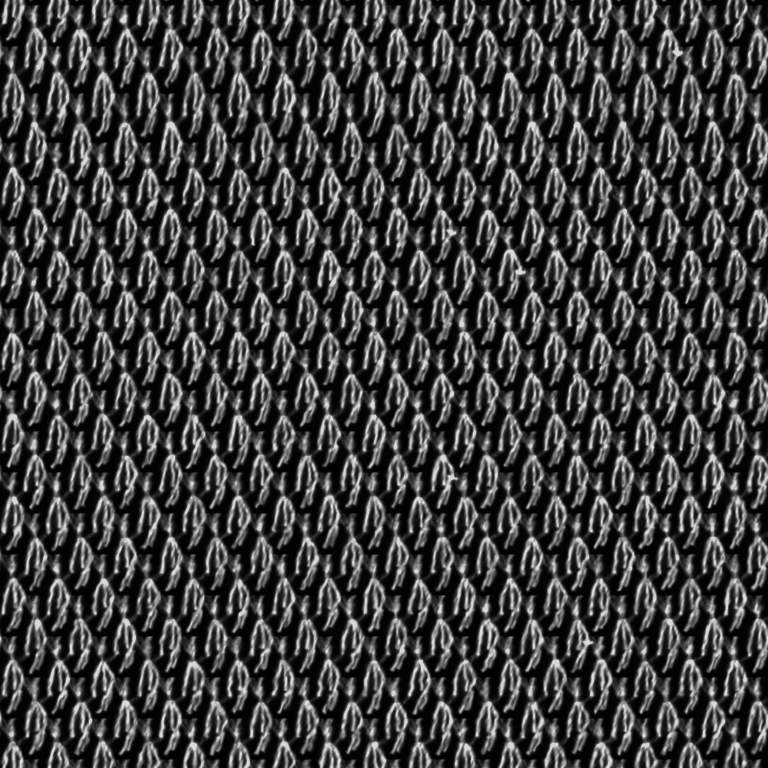
Reproduce this texture procedurally as a WebGL 1 fragment shader.

```glsl
precision highp float;
// Dark knitted mesh: staggered columns of grey looped stitches with beads and slanted tails.

uniform vec2 u_resolution;

const vec2  REPEATS     = vec2(17.0, 9.366);  // stitches across and down, per lattice
const vec2  ORIGIN      = vec2(0.3985, 0.598); // centre of one stitch on the canvas
const vec2  CELL        = vec2(68.0, 123.0);  // size of one repeat in thread units
const float CELL_FOOT   = 0.48;               // part of a repeat below the stitch centre
const float THREAD      = 3.3;                // soft half width of a strand
const float WOBBLE      = 3.4;                // irregular bending of strands
const float JITTER      = 1.6;                // placement change between stitches
const float FLECK_SHARE = 0.012;              // share of stitches with a stray bright fibre
const float TOP_STRETCH = 0.021;              // stitches lengthen near the upper edge
const vec3  GROUND      = vec3(0.006);
const vec3  YARN        = vec3(0.77, 0.775, 0.77);

float hash(vec2 p) {
  vec3 q = fract(p.xyx * 0.1031);
  q += dot(q, q.yzx + 33.33);
  return fract((q.x + q.y) * q.z);
}

float noise(vec2 p) {
  vec2 i = floor(p), f = fract(p);
  f = f * f * (3.0 - 2.0 * f);
  return mix(mix(hash(i), hash(i + vec2(1.0, 0.0)), f.x),
             mix(hash(i + vec2(0.0, 1.0)), hash(i + vec2(1.0, 1.0)), f.x), f.y);
}

// Soft strand from a to b, bowed sideways by bend.
float strand(vec2 p, vec2 a, vec2 b, float bend, float width) {
  vec2 ab = b - a;
  float t = clamp(dot(p - a, ab) / dot(ab, ab), 0.0, 1.0);
  vec2 side = normalize(vec2(-ab.y, ab.x));
  vec2 d = p - a - ab * t - side * bend * 4.0 * t * (1.0 - t);
  return exp(-dot(d, d) / (width * width));
}

// One stitch around its centre, y up.
float stitch(vec2 p, vec2 seed) {
  float vary = hash(seed + 3.7) - 0.5;
  float w = THREAD;

  // Loop: left limb, inner limb and pointed right limb
  float s = 0.95 * strand(p, vec2(-3.0, 22.0), vec2(-13.0, -25.0), -2.5 + 2.0 * vary, w);
  s += 0.85 * strand(p, vec2(2.0, 22.0), vec2(3.0, -17.0), 1.0 + 2.0 * vary, w * 0.9);
  s += 0.85 * strand(p, vec2(4.0, 22.0), vec2(15.0, -1.0), 1.5, w);
  s += 0.9 * strand(p, vec2(14.5, -5.0), vec2(5.0, -26.0), 1.0 + 2.0 * vary, w);

  // Tails slanting down to the left
  s += 0.8 * strand(p, vec2(3.0, -29.0), vec2(-6.0, -51.0), 1.0, w * 0.9);
  s += 0.65 * strand(p, vec2(12.0, -22.0), vec2(4.0, -46.0), 1.0, w * 0.9);

  // Bead, neck and link to the stitch above
  s += 0.95 * strand(p, vec2(-1.0, 46.0), vec2(-2.0, 40.0), 0.0, w * 1.5);
  s += 0.5 * strand(p, vec2(-2.0, 36.0), vec2(0.0, 26.0), 0.0, w * 1.1);
  s += 0.6 * strand(p, vec2(3.0, 64.0), vec2(-1.0, 54.0), 0.0, w * 1.1);

  // Faint fibres across to the neighbouring columns
  s += 0.24 * strand(p, vec2(16.0, -6.0), vec2(27.0, -22.0), 2.0 * vary, w);
  s += 0.2 * strand(p, vec2(-13.0, -27.0), vec2(-24.0, -36.0), 0.0, w);
  s += 0.2 * strand(p, vec2(-7.0, 50.0), vec2(-12.0, 62.0), 0.0, w);

  // Fuzz filling the loop
  s += 0.1 * exp(-dot(p / vec2(14.0, 30.0), p / vec2(14.0, 30.0)));
  return s;
}

void main() {
  vec2 uv = gl_FragCoord.xy / u_resolution;
  vec2 thread = uv * REPEATS * CELL;
  vec2 wobble = vec2(noise(thread / 10.0), noise(thread / 10.0 + 71.0)) - 0.5;

  uv.y -= TOP_STRETCH * smoothstep(0.78, 0.95, uv.y);
  vec2 grid = (uv - ORIGIN) * REPEATS;

  // Two lattices, the second offset by half a repeat both ways
  float tone = 0.0;
  float fleck = 0.0;
  for (int k = 0; k < 2; k++) {
    vec2 c = grid - 0.5 * float(k);
    vec2 id = floor(c + vec2(0.5, CELL_FOOT));
    vec2 seed = id + 60.0 + 40.0 * float(k);
    vec2 p = (c - id) * CELL;

    // Fade strands at the seams between stitches
    float foot = p.y + CELL_FOOT * CELL.y;
    float seam = smoothstep(0.0, 4.0, foot) * smoothstep(0.0, 4.0, CELL.y - foot);

    p += WOBBLE * wobble;
    p += JITTER * (vec2(hash(seed), hash(seed + 17.0)) - 0.5);
    tone += seam * stitch(p, seed) * (0.97 + 0.08 * hash(seed + 31.0));
    fleck += step(hash(seed + 53.0), FLECK_SHARE)
           * strand(p, vec2(10.0, -6.0), vec2(21.0, -8.0), -1.5, 2.6);
  }

  // Fibre grain, drawn out along the slanting yarn
  float grain = noise(vec2(thread.x - 0.3 * thread.y, thread.y) / vec2(3.6, 7.0));
  tone = min(tone, 1.05) * (0.56 + 0.78 * grain);
  tone = clamp(tone - 0.012 + fleck, 0.0, 1.1);
  gl_FragColor = vec4(mix(GROUND, YARN, tone), 1.0);
}
```
